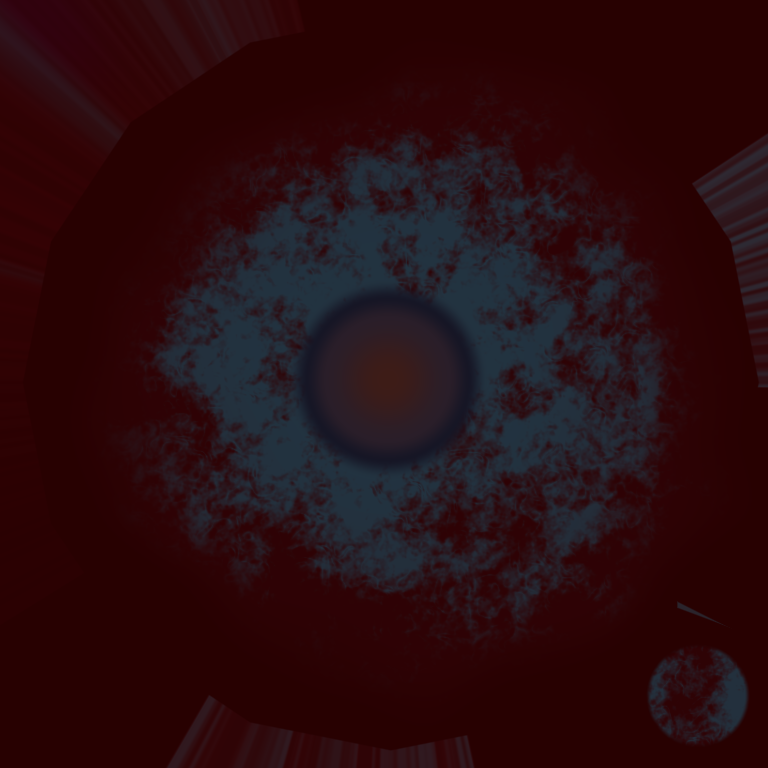
Give the GLSL for this background, as a WebGL 1 fragment shader.

```glsl
precision highp float;
// Dim red backdrop with a dark polygonal disc, a ragged blue cloud around a glowing core, edge rays and a small moon.

uniform vec2 u_resolution;

const vec3 BACKDROP = vec3(0.155, 0.003, 0.004);
const vec3 CLOUD_GAP = vec3(0.182, 0.010, 0.020);
const vec3 CLOUD_BLUE = vec3(0.132, 0.208, 0.262);
const vec3 CORE_HOT = vec3(0.238, 0.108, 0.092);
const vec3 CORE_PLUM = vec3(0.165, 0.118, 0.160);
const vec3 RING_NAVY = vec3(0.085, 0.085, 0.145);
const vec3 RAY_RED = vec3(0.205, 0.010, 0.018);
const vec3 RAY_CRIMSON = vec3(0.200, 0.005, 0.065);
const vec3 RAY_STEEL = vec3(0.170, 0.215, 0.262);

const vec2 DISC_CENTER = vec2(0.509, 0.502);
const float DISC_RADIUS = 0.479;
const float DISC_SIDES = 16.0;
const vec2 CORE_CENTER = vec2(0.505, 0.506);
const float RING_RADIUS = 0.108;
const vec2 DENSE_CENTER = vec2(0.515, 0.530);
const vec2 SPARSE_CENTER = vec2(0.545, 0.502);
const vec2 MOON_CENTER = vec2(0.909, 0.094);
const float MOON_RADIUS = 0.067;
const vec2 SHARD_CENTER = vec2(0.893, 0.211);

float hash(vec2 p) {
  vec3 q = fract(p.xyx * 0.1031);
  q += dot(q, q.yzx + 33.33);
  return fract((q.x + q.y) * q.z);
}

float noise(vec2 p) {
  vec2 i = floor(p), f = fract(p);
  f = f * f * (3.0 - 2.0 * f);
  return mix(mix(hash(i), hash(i + vec2(1.0, 0.0)), f.x),
             mix(hash(i + vec2(0.0, 1.0)), hash(i + vec2(1.0, 1.0)), f.x), f.y);
}

float fbm(vec2 p) {
  float sum = 0.0, total = 0.0, gain = 1.0;
  for (int i = 0; i < 5; i++) {
    sum += gain * noise(p);
    total += gain;
    p = mat2(1.6, 1.2, -1.2, 1.6) * p + 17.3;
    gain *= 0.75;
  }
  return sum / total;
}

// Fine grain made of soft clumps and short broken fibres
float wisps(vec2 p) {
  float fibre = 1.0 - abs(2.0 * noise(p * 95.0 + 2.5 * noise(p * 50.0)) - 1.0);
  return mix(fbm(p * 19.0 + 60.0), fibre, 0.14);
}

// Soft window over an angle range, in degrees
float sector(float angle, float from, float to, float soft) {
  return smoothstep(from, from + soft, angle) * (1.0 - smoothstep(to - soft, to, angle));
}

float bump(float x, float center, float width) {
  float d = (x - center) / width;
  return exp(-d * d);
}

float polygonDistance(vec2 p) {
  float slice = 6.2831853 / DISC_SIDES;
  float a = mod(atan(p.y, p.x), slice) - 0.5 * slice;
  return length(p) * cos(a) - DISC_RADIUS * cos(0.5 * slice);
}

vec3 addRays(vec3 color, vec2 p, float pixel) {
  vec2 q = p - DISC_CENTER;
  float angle = mod(degrees(atan(q.y, q.x)) + 60.0, 360.0) - 60.0;
  float right = sector(angle, -1.0, 33.7, 0.4);
  float left = sector(angle, 103.5, 212.0, 0.5);
  float bottom = sector(angle, 239.5, 282.5, 0.5);
  float broad = noise(vec2(angle * 0.32, 3.0));
  float fine = noise(vec2(angle * 1.5, 9.0 + length(q) * 2.0));
  float streak = smoothstep(0.25, 0.85, 0.5 * broad + 0.5 * fine);

  float steel = right * (0.10 + 0.60 * streak + 0.32 * bump(angle, 28.0, 5.0));
  steel += bottom * (0.04 + 0.40 * streak);
  steel += left * (0.50 * bump(angle, 117.5, 1.6) + 0.28 * bump(angle, 116.0, 10.0)
                 + 0.28 * bump(angle, 138.5, 2.5) + 0.22 * bump(angle, 163.5, 0.8)) * (0.3 + streak);
  float fade = mix(1.0, 0.3, smoothstep(150.0, 210.0, angle) * left);
  float corner = bump(angle, 134.0, 6.0) * smoothstep(0.48, 0.66, length(q));
  vec3 ray = mix(RAY_RED, RAY_CRIMSON, corner);
  ray = mix(BACKDROP, ray, fade * (0.55 + 0.45 * fine));
  ray = mix(ray, RAY_STEEL, clamp(steel, 0.0, 0.75));
  float outside = smoothstep(-pixel, pixel, polygonDistance(q));
  return mix(color, ray, outside * max(right, max(left, bottom)));
}

vec3 addCloud(vec3 color, vec2 p) {
  float patches = noise(p * 9.0) - 0.5;
  float dense = 1.0 - smoothstep(0.16, 0.325, length(p - DENSE_CENTER) + 0.03 * patches);
  float reach = length(p - SPARSE_CENTER) + 0.07 * patches;
  float sparse = 1.0 - smoothstep(0.29, 0.42, reach);
  float threshold = 0.67 - 0.12 * sparse - 0.21 * dense;
  float amount = smoothstep(threshold - 0.15, threshold + 0.23, wisps(p));
  amount *= mix(0.85 * sparse, 0.95, dense);
  color = mix(color, CLOUD_GAP, 0.9 * (1.0 - smoothstep(0.34, 0.46, reach)));
  return mix(color, CLOUD_BLUE, amount);
}

vec3 addCore(vec3 color, vec2 p) {
  float r = length(p - CORE_CENTER);
  vec3 core = mix(CORE_HOT, CORE_PLUM, smoothstep(0.01, 0.083, r));
  core = mix(core, RING_NAVY, smoothstep(0.078, RING_RADIUS, r));
  return mix(core, color, smoothstep(RING_RADIUS - 0.004, RING_RADIUS + 0.022, r));
}

vec3 addMoon(vec3 color, vec2 p) {
  vec2 q = (p - MOON_CENTER) / MOON_RADIUS;
  float limb = smoothstep(0.15, 0.9, abs(q.x + 0.05));
  float grain = smoothstep(0.40, 0.78, wisps(p * 1.2 + 7.0) + 0.20 * limb);
  vec3 surface = mix(CLOUD_GAP, CLOUD_BLUE, 0.9 * grain);
  return mix(color, surface, 1.0 - smoothstep(0.90, 1.02, length(q)));
}

// Small triangular shard above the moon
vec3 addShard(vec3 color, vec2 p, float pixel) {
  vec2 q = p - SHARD_CENTER;
  float d = max(dot(q, vec2(0.45, 0.89)), max(-q.x - 0.011, dot(q, vec2(-0.35, -0.94)) - 0.006));
  return mix(color, RAY_STEEL, 0.65 * (1.0 - smoothstep(-pixel, pixel, d)));
}

void main() {
  float side = min(u_resolution.x, u_resolution.y);
  vec2 p = (gl_FragCoord.xy - 0.5 * u_resolution) / side + 0.5;
  float pixel = 1.0 / side;
  vec3 color = addRays(BACKDROP, p, pixel);
  color = addCloud(color, p);
  color = addCore(color, p);
  color = addMoon(color, p);
  color = addShard(color, p, pixel);
  gl_FragColor = vec4(color, 1.0);
}
```
